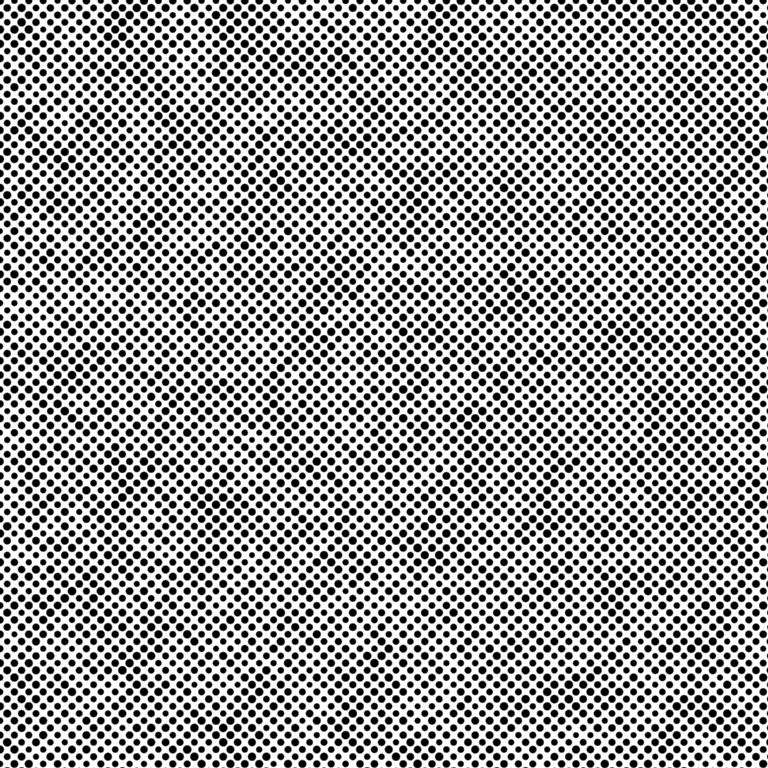
Write a three.js fragment shader that draws this pattern.

```glsl
// Black dots on white in a lattice turned by 45 degrees, as in a halftone screen.
// The plane is rotated into square cells; each cell holds one round dot whose
// radius mixes a hash per dot with a slow swell of layered sines.

varying vec2 vUv;

float hash(vec2 cell) {
  vec3 h = fract(vec3(cell.xyx) * vec3(0.1031, 0.1030, 0.0973));
  h += dot(h, h.yzx + 33.33);
  return fract((h.x + h.y) * h.z);
}

// Slow change of tone over neighbouring dots, from -1 to 1
float swell(vec2 cell) {
  float wave = sin(cell.x * 0.61 + 1.8 * sin(cell.y * 0.23));
  wave += sin(cell.y * 0.47 + 1.5 * sin(cell.x * 0.31 + 2.0));
  return 0.5 * wave;
}

void main() {
  // Half pitches from the upper left: 53.33 dots along each row
  vec2 p = vec2(vUv.x, 1.0 - vUv.y) * 106.667 - vec2(0.0, 0.1);

  // Rotated cells with a dot at every whole coordinate
  vec2 q = 0.5 * vec2(p.x + p.y, p.x - p.y);
  vec2 cell = floor(q + 0.5);

  // Dot radius in cell widths
  float radius = 0.349 + 0.115 * (hash(cell + 150.0) - 0.5) + 0.016 * swell(cell);

  // Soft rim, 1/512 of the canvas wide
  float rim = (length(q - cell) - radius) / 0.147;
  float paper = clamp(rim + 0.5, 0.0, 1.0);

  gl_FragColor = vec4(vec3(paper), 1.0);
}
```
